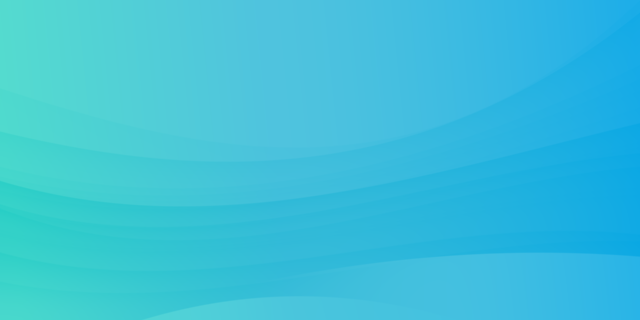
Give the GLSL for this background, as a Shadertoy shader.

```glsl
// Soft translucent waves over a teal to blue gradient.
// Each wave is a cubic edge that darkens everything below it and fades with
// depth; fine strands run between two edges, and two pale hills lie in front.

#define TEAL vec3(0.33, 0.86, 0.81)
#define SKY vec3(0.31, 0.765, 0.87)
#define AZURE vec3(0.115, 0.68, 0.91)
#define SHADE_TINT vec3(1.0, 0.30, 0.20)
#define SKY_POSITION 0.42
#define STRANDS 7
#define STRAND_STRENGTH 0.012
#define CORNER_GLOW 0.085

const int WAVES = 9;

// Edge heights at x = 0, 1/3, 2/3 and 1, from top to bottom.
const vec4 EDGES[WAVES] = vec4[WAVES](
    vec4(0.724, 0.557, 0.596, 1.000),
    vec4(0.589, 0.495, 0.591, 0.961),
    vec4(0.479, 0.414, 0.531, 0.797),
    vec4(0.448, 0.393, 0.510, 0.753),
    vec4(0.435, 0.357, 0.453, 0.615),
    vec4(0.362, 0.297, 0.406, 0.521),
    vec4(0.349, 0.253, 0.362, 0.479),
    vec4(0.211, 0.161, 0.245, 0.266),
    vec4(0.120, 0.099, 0.195, 0.245));

// Lasting shade, fading shade and fade depth of each wave.
const vec3 TONES[WAVES] = vec3[WAVES](
    vec3(0.015, 0.010, 0.10),
    vec3(0.020, 0.040, 0.07),
    vec3(0.010, 0.010, 0.04),
    vec3(0.005, 0.010, 0.04),
    vec3(0.045, 0.045, 0.06),
    vec3(0.015, 0.020, 0.03),
    vec3(0.010, 0.020, 0.06),
    vec3(0.010, 0.025, 0.05),
    vec3(0.000, 0.025, 0.05));

float hash(float n) {
    n = fract(n * 0.1031);
    n *= n + 33.33;
    return fract(n * (n + n));
}

// Cubic through four evenly spaced heights.
float curve(vec4 h, float x) {
    float t = 3.0 * x;
    float a = t - 1.0, b = t - 2.0, c = t - 3.0;
    return dot(h, vec4(-a * b * c / 6.0, t * b * c / 2.0,
                       -t * a * c / 2.0, t * a * b / 6.0));
}

// Smooth coverage of the area below an edge.
float below(float depth) {
    float soft = 1.0 / iResolution.y;
    return smoothstep(-soft, soft, depth);
}

float waveShade(vec4 edge, vec3 tone, vec2 uv) {
    float depth = curve(edge, uv.x) - uv.y;
    return below(depth) * (tone.x + tone.y * exp(-max(depth, 0.0) / tone.z));
}

vec3 background(vec2 uv) {
    float x = uv.x + 0.05 * (uv.y - 0.7);
    float toSky = clamp(x / SKY_POSITION, 0.0, 1.0);
    float toAzure = clamp((x - SKY_POSITION) / (1.0 - SKY_POSITION), 0.0, 1.0);
    return mix(mix(TEAL, SKY, toSky), AZURE, pow(toAzure, 1.5));
}

void mainImage(out vec4 fragColor, in vec2 fragCoord) {
    vec2 uv = fragCoord / iResolution.xy;
    vec3 base = background(uv);

    // Broad waves
    float shade = 0.0;
    for (int i = 0; i < WAVES; i++) {
        shade += waveShade(EDGES[i], TONES[i], uv);
    }

    // Fine strands between the middle waves
    for (int i = 0; i < STRANDS; i++) {
        float id = float(i);
        float place = (id + hash(id + 3.0)) / float(STRANDS);
        float strength = STRAND_STRENGTH * (0.4 + 0.6 * hash(id + 17.0));
        vec4 edge = mix(EDGES[3], EDGES[7], place);
        shade += waveShade(edge, vec3(0.0, strength, 0.02), uv);
    }

    // Glow in the lower left corner
    vec2 corner = uv / vec2(0.30, 0.16);
    shade -= CORNER_GLOW * exp(-dot(corner, corner));
    vec3 color = base - SHADE_TINT * shade * mix(1.0, 0.52, uv.x);

    // Pale hill on the right, dissolving to the left
    float rightDepth = curve(vec4(-0.12, 0.086, 0.195, 0.198), uv.x) - uv.y;
    float rightHill = below(rightDepth) * smoothstep(0.35, 0.80, uv.x);
    color = mix(color, base + vec3(0.045, 0.025, 0.0), 0.85 * rightHill);

    // Low hill at the bottom
    float lowDepth = curve(vec4(-0.195, 0.052, 0.026, -0.271), uv.x) - uv.y;
    float lowHill = below(lowDepth) * mix(0.85, 0.35, smoothstep(0.3, 0.7, uv.x));
    color = mix(color, base + vec3(0.01, 0.025, 0.0), lowHill);

    fragColor = vec4(clamp(color, 0.0, 1.0), 1.0);
}
```
